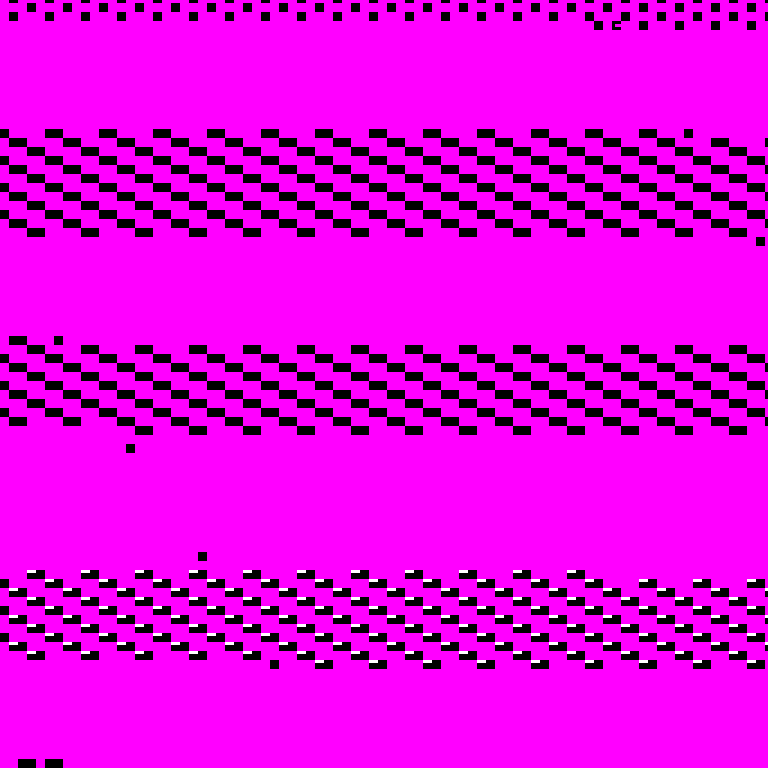
Reproduce this pattern procedurally as a WebGL 1 fragment shader.

```glsl
precision highp float;

uniform vec2 u_resolution;

// Cells are numbered along rows of 86, from the lower left upward.
float cellIndex(float column, float row) {
  return row * 86.0 + column;
}

bool within(float index, float first, float last) {
  return index > first - 0.5 && index < last + 0.5;
}

// Position inside a repeat that slides two cells sideways on each row.
float slantPhase(vec2 cell, float shift, float period) {
  return mod(cell.x + 2.0 * cell.y + shift + 0.5, period);
}

vec3 patternColor(vec2 p) {
  vec2 cell = floor(p);
  vec2 local = fract(p);
  float index = cellIndex(cell.x, cell.y);
  bool ink = false;
  bool highlight = false;

  // Lower dash band, with a white glint on each dash
  if (within(index, cellIndex(35.0, 11.0), cellIndex(64.0, 21.0))) {
    float phase = slantPhase(cell, 3.0, 6.0);
    ink = phase < 2.0;
    highlight = phase < 1.0 && local.y > 2.0 / 3.0;
  }

  // Middle and upper dash bands
  if (within(index, cellIndex(15.0, 37.0), cellIndex(2.0, 47.0)))
    ink = slantPhase(cell, 1.0, 6.0) < 2.0;
  if (within(index, cellIndex(0.0, 59.0), cellIndex(72.0, 70.0)))
    ink = slantPhase(cell, 5.0, 6.0) < 2.0;

  // Checkered dots along the top, led by one stray dot
  if (index > cellIndex(70.0, 82.0))
    ink = slantPhase(cell, 1.0, 4.0) < 1.0;
  if (abs(index - cellIndex(66.0, 82.0)) < 0.5) ink = true;

  // Lone cells at a constant spacing; the last one is notched
  if (abs(mod(index, 1024.0) - 976.0) < 0.5) {
    bool notch = abs(local.y - 0.5) < 1.0 / 6.0 && local.x > 1.0 / 3.0;
    ink = !(notch && cell.y > 80.0);
  }

  // Two dashes on the bottom row
  if (cell.y < 0.5 && abs(abs(cell.x - 4.0) - 1.5) < 1.0) ink = true;

  if (highlight) return vec3(1.0);
  return ink ? vec3(0.0) : vec3(1.0, 0.0, 1.0);
}

void main() {
  // Average a 4 by 4 grid of samples to smooth the edges
  float scale = 256.0 / 3.0 / min(u_resolution.x, u_resolution.y);
  vec3 total = vec3(0.0);
  for (int j = 0; j < 4; j++) {
    for (int i = 0; i < 4; i++) {
      vec2 offset = (vec2(float(i), float(j)) + 0.5) / 4.0 - 0.5;
      total += patternColor((gl_FragCoord.xy + offset) * scale);
    }
  }
  gl_FragColor = vec4(total / 16.0, 1.0);
}
```
